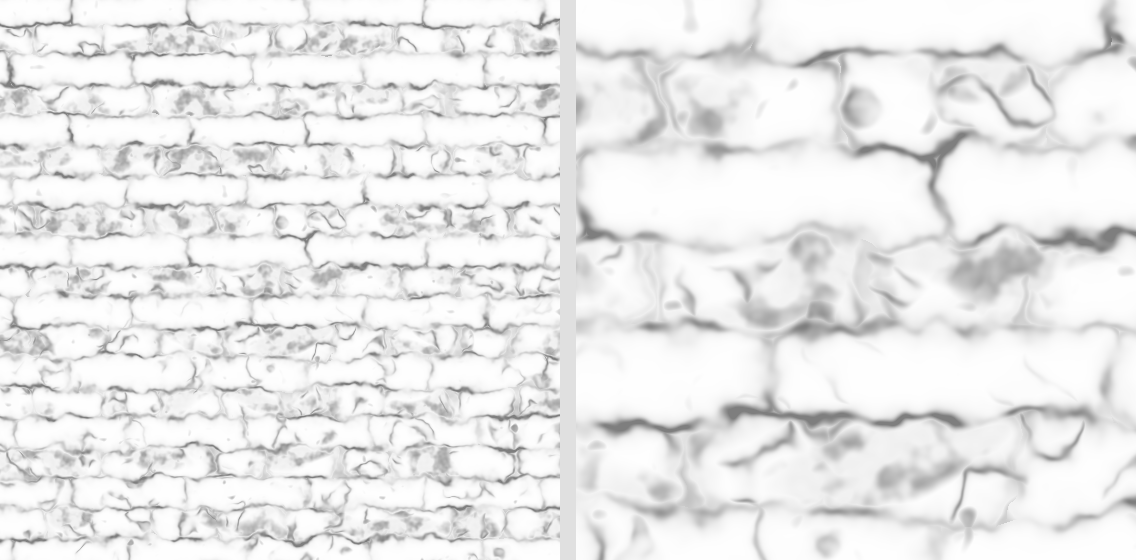
Left, the full canvas; right, a detail of the centre.
A Shadertoy shader for this texture map:

```glsl
// Whitewashed old brick wall: courses of long bricks alternate with courses of
// short, crumbling ones. Rounded-box distances give the soft grey joints, and
// layers of gradient noise bend, break and stain them.

float hash(vec2 p) {
    vec3 q = fract(vec3(p.xyx) * 0.1031);
    q += dot(q, q.yzx + 33.33);
    return fract((q.x + q.y) * q.z);
}

float slope(vec2 cell, vec2 offset) {
    float angle = 6.2832 * hash(cell);
    return dot(vec2(cos(angle), sin(angle)), offset);
}

// Gradient noise centred on 0.5
float noise(vec2 p) {
    vec2 cell = floor(p), f = fract(p), e = vec2(1, 0);
    vec2 u = f * f * f * (f * (f * 6.0 - 15.0) + 10.0);
    float low = mix(slope(cell, f), slope(cell + e, f - e), u.x);
    float high = mix(slope(cell + e.yx, f - e.yx), slope(cell + 1.0, f - 1.0), u.x);
    return 0.5 + 0.85 * mix(low, high, u.y);
}

float fbm(vec2 p) {
    float sum = 0.0, amplitude = 0.5;
    for (int i = 0; i < 3; i++) {
        sum += amplitude * noise(p);
        p = mat2(1.6, 1.2, -1.2, 1.6) * p + 17.3;
        amplitude *= 0.5;
    }
    return sum / 0.875;
}

float roundedBox(vec2 p, vec2 halfSize, float radius) {
    vec2 q = abs(p) - halfSize + radius;
    return length(max(q, 0.0)) + min(max(q.x, q.y), 0.0) - radius;
}

// Dark core of a joint with a faint halo around it
float softLine(float d, float width, float strength) {
    float core = d * d / (width * width);
    return strength * exp(-core) + (0.03 + 0.12 * strength) * exp(-core / 7.0);
}

// Joint position along a course, in brick lengths
float jointAt(float index, float course, float spread) {
    return index + spread * (hash(vec2(index + 30.0, course + 11.0)) - 0.5);
}

// Half width of an open joint between short bricks
float openGap(float index, float course) {
    float h = hash(vec2(index + 70.0, course + 3.0));
    return 0.09 * h * h;
}

void mainImage(out vec4 fragColor, in vec2 fragCoord) {
    vec2 uv = fragCoord / iResolution.xy;

    // One unit is the height of a course, counted from the top.
    vec2 wall = vec2(uv.x, 1.0 - uv.y) * 18.52 + vec2(0.0, 0.19);
    float wear = smoothstep(0.45, 0.75, 1.0 - uv.y);

    // Uneven edges
    vec2 p = wall;
    p += (0.22 + 0.2 * wear) * (vec2(noise(wall * 0.9 + 5.3), noise(wall * 0.9 + 41.7)) - 0.5);
    p += 0.2 * (vec2(noise(wall * 2.3 + 9.1), noise(wall * 2.3 + 63.4)) - 0.5);
    p += 0.06 * (vec2(noise(wall * 5.7 + 27.2), noise(wall * 5.7 + 88.6)) - 0.5);

    // Courses and bricks
    float course = floor(p.y);
    float isShort = mod(course, 2.0);
    float pitch = mix(3.93, 1.965, isShort);
    float bond = mod(course, 4.0) < 0.5 ? 2.31 : 0.34;
    float x = (p.x - mix(bond, 1.25, isShort)) / pitch;
    float spread = mix(0.07, 0.34, isShort);
    float brick = floor(x);
    if (x < jointAt(brick, course, spread)) brick -= 1.0;
    else if (x >= jointAt(brick + 1.0, course, spread)) brick += 1.0;
    float left = jointAt(brick, course, spread) + isShort * openGap(brick, course);
    float right = jointAt(brick + 1.0, course, spread) - isShort * openGap(brick + 1.0, course);
    vec2 local = vec2((x - 0.5 * (left + right)) * pitch, fract(p.y) - 0.5);
    float seed = hash(vec2(brick + 9.0, course + 50.0));
    float radius = mix(0.14 + 0.14 * seed, 0.22 + 0.22 * seed, isShort);
    float d = roundedBox(local, vec2(0.5 * (right - left) * pitch, 0.5), radius);

    // Stained areas, mostly in the short courses
    float shortBand = isShort * smoothstep(0.5, 0.36, abs(local.y));
    float stain = smoothstep(0.5, 0.68, noise(wall * vec2(0.5, 0.8) + 131.3));
    float grain = fbm(wall * 1.7 + 70.6);

    // Joints break and thicken along their length
    float presence = smoothstep(0.25, 0.75, noise(wall * vec2(0.6, 1.1) + 80.4));
    float breaks = smoothstep(0.22, 0.58, noise(wall * 1.7 + 23.8));
    float strength = mix(0.13, 0.45, presence) * mix(0.2, 1.0, breaks);
    float width = 0.045 + 0.04 * noise(wall * 1.3 + 12.9);
    float bed = softLine(0.5 - abs(local.y), width, strength);
    float upright = mix(1.0, 0.65, max(isShort, wear));
    float outline = softLine(d, width, strength * upright * (1.0 - 0.5 * shortBand * stain));
    float dark = max(bed, outline);
    float mortar = smoothstep(-0.02, 0.1, d) * noise(wall * 1.4 + 3.2);
    dark = max(dark, 0.24 * mortar);

    // Cloudy grey patches
    float cloud = 0.05 + 0.26 * smoothstep(0.42, 0.72, grain);
    dark = max(dark, shortBand * stain * cloud);

    // Wandering loops, as soft as the joints
    float loopArea = smoothstep(0.46, 0.62, noise(wall * 0.7 + 211.5));
    loopArea *= max(shortBand, 0.75 * wear);
    float loopLine = softLine(abs(noise(p * 1.25 + 150.7) - 0.6) / 1.1, 0.05, 0.3 * breaks);
    dark = max(dark, loopArea * loopLine);

    // Small round pits
    float pits = smoothstep(0.8, 0.98, noise(wall * 2.6 + 300.2));
    float pitArea = smoothstep(0.45, 0.65, noise(wall * 0.6 + 90.9));
    dark = max(dark, 0.32 * pits * pitArea * max(isShort, 0.3 + 0.7 * wear));

    // Fine mottling within the grey
    dark *= 0.8 + 0.4 * noise(wall * 6.3 + 19.5);
    fragColor = vec4(vec3(0.995 - min(dark, 0.5)), 1.0);
}
```
